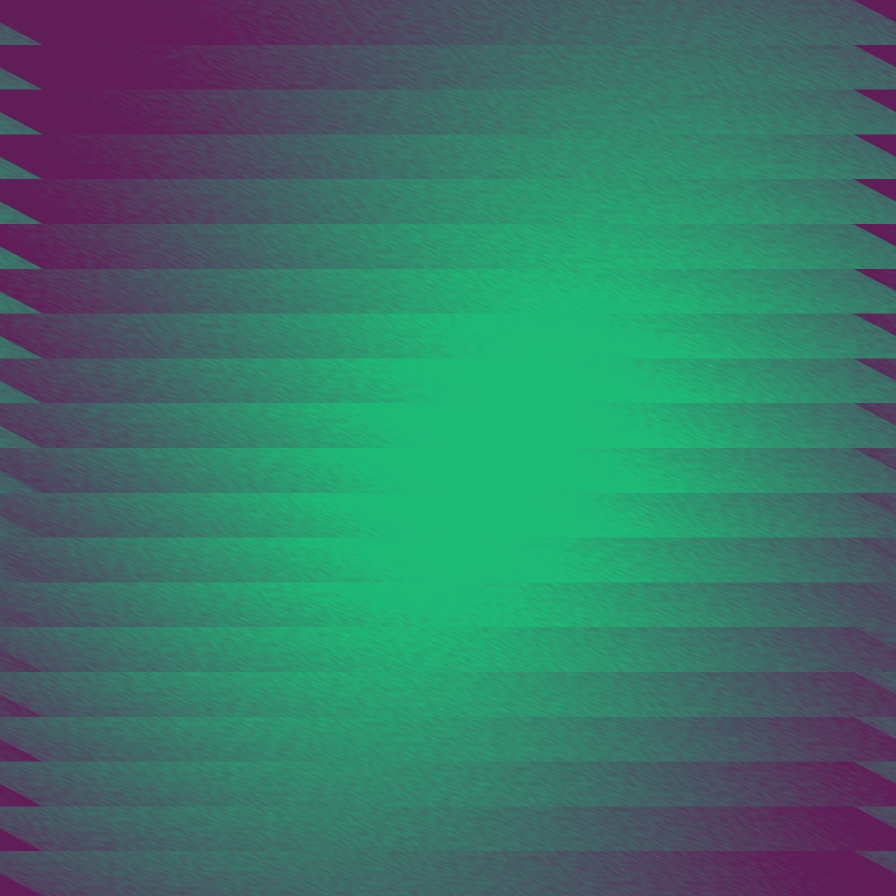
Write a Shadertoy shader that draws this background.

```glsl
// Twenty horizontal slats refract a soft green ellipse on purple.
// Each slat shears and wraps the horizontal coordinate; gradient noise
// sampled in that sheared space becomes fine diagonal grain.

vec2 hashGradient(vec2 cell) {
    vec3 p = fract(cell.xyx * vec3(0.1031, 0.1030, 0.0973));
    p += dot(p, p.yzx + 33.33);
    float angle = 6.2832 * fract((p.x + p.y) * p.z);
    return vec2(cos(angle), sin(angle));
}

float gradientNoise(vec2 p) {
    vec2 cell = floor(p), f = fract(p);
    vec2 w = f * f * f * (f * (f * 6.0 - 15.0) + 10.0);
    float a = dot(hashGradient(cell), f);
    float b = dot(hashGradient(cell + vec2(1, 0)), f - vec2(1, 0));
    float c = dot(hashGradient(cell + vec2(0, 1)), f - vec2(0, 1));
    float d = dot(hashGradient(cell + vec2(1, 1)), f - vec2(1, 1));
    return mix(mix(a, b, w.x), mix(c, d, w.x), w.y);
}

// Shear each slat about its middle and wrap at the sides
vec2 slatRefraction(vec2 uv) {
    float shift = 0.095 * (fract(uv.y * 20.0) - 0.5);
    return vec2(fract(uv.x + shift), uv.y);
}

vec3 background(vec2 uv) {
    vec2 p = slatRefraction(uv);

    // Tilted elliptical glow with a flat core
    vec2 q = p - vec2(0.557, 0.49);
    vec2 axis = vec2(0.65, 0.76);
    float along = dot(q, axis) / 0.90;
    float across = dot(q, vec2(axis.y, -axis.x)) / 0.57;
    float radius = length(vec2(along, across));

    // Grain roughens the falloff
    radius += 0.13 * gradientNoise(p * 180.0);
    float glow = clamp((1.0 - radius) / 0.78, 0.0, 1.0);

    vec3 purple = vec3(0.38, 0.115, 0.345);
    vec3 green = vec3(0.115, 0.73, 0.465);
    return mix(purple, green, glow);
}

void mainImage(out vec4 fragColor, in vec2 fragCoord) {
    // Average a 2 by 2 grid of samples to smooth the slat edges
    vec3 color = vec3(0.0);
    for (int i = 0; i < 4; i++) {
        vec2 offset = 0.5 * vec2(i % 2, i / 2) - 0.25;
        color += 0.25 * background((fragCoord + offset) / iResolution.xy);
    }
    fragColor = vec4(color, 1.0);
}
```
